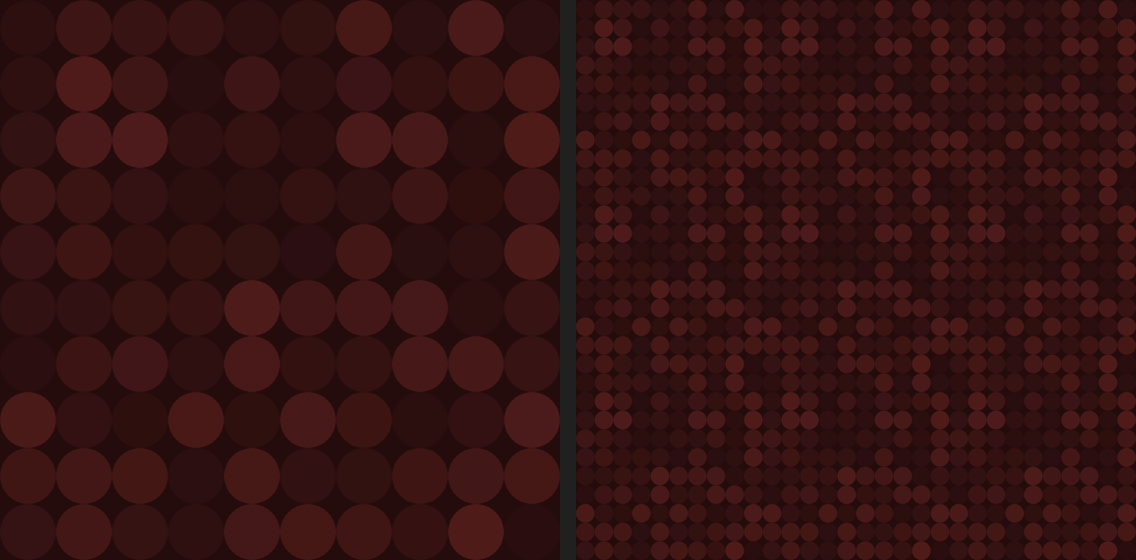
Left: one tile. Right: repeated 3 by 3.
This pattern is drawn by a WebGL 1 fragment shader. Its source:

```glsl
precision highp float;

#define CELLS 10.0
#define RADIUS 0.497
#define GROUND vec3(0.141, 0.047, 0.047)
#define DARK_DISC vec3(0.165, 0.056, 0.058)
#define BRIGHT_DISC vec3(0.310, 0.108, 0.104)
#define TONE_BIAS 1.4
#define TINT_SPREAD 0.007
#define SEED 3.7

uniform vec2 u_resolution;

float hash(vec2 cell, float salt) {
    vec3 p = fract(vec3(cell.xyx + salt) * vec3(0.1031, 0.1030, 0.0973));
    p += dot(p, p.yzx + 33.33);
    return fract((p.x + p.y) * p.z);
}

// Each disc has its own brightness and a slight lean to brown or plum
vec3 discColor(vec2 cell) {
    float tone = pow(hash(cell, SEED), TONE_BIAS);
    float lean = 2.0 * hash(cell, SEED + 17.3) - 1.0;
    return mix(DARK_DISC, BRIGHT_DISC, tone)
         + TINT_SPREAD * lean * vec3(-0.6, -0.1, 1.0);
}

void main() {
    // A whole number of cells spans the canvas, so the edges join
    vec2 grid = gl_FragCoord.xy / u_resolution * CELLS;
    vec2 cell = mod(floor(grid), CELLS);
    vec2 local = fract(grid) - 0.5;

    // Touching discs, with an edge about one pixel soft
    float edge = length(local) - RADIUS;
    float pixel = CELLS / min(u_resolution.x, u_resolution.y);
    float coverage = 1.0 - smoothstep(-0.6 * pixel, 0.6 * pixel, edge);

    gl_FragColor = vec4(mix(GROUND, discColor(cell), coverage), 1.0);
}
```
